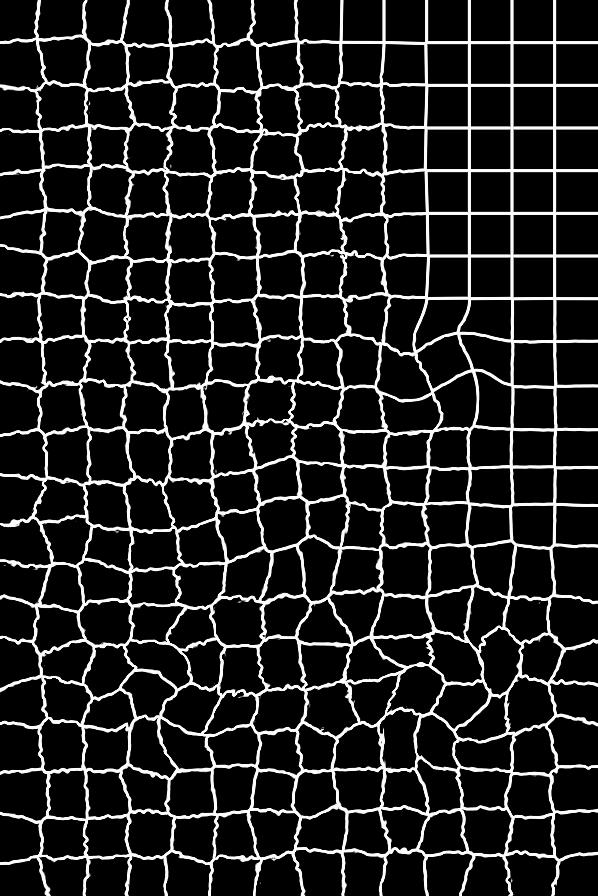
Reproduce this pattern procedurally as a Shadertoy shader.

```glsl
// Cracked cell mosaic: white borders of a Voronoi diagram on black.
// Seeds sit on a square lattice, exact at the upper right and jittered elsewhere;
// swirls, a row bend and fine noise warp the borders, whose width stays even.

const float ROWS = 21.0;             // cells over the canvas height
const float LINE_HALF_WIDTH = 0.037; // in cells
const vec3 GROUND = vec3(0.0);
const vec3 LINE = vec3(0.99);

// Swirls: centre x, y (cells from the top left), radius, angle
const vec4 SWIRLS[4] = vec4[4](
    vec4(5.6, 11.5, 2.4, 0.15),
    vec4(10.3, 8.7, 1.2, 0.52),
    vec4(4.1, 16.4, 1.2, -0.48),
    vec4(10.5, 16.6, 1.4, -0.55));

// Ragged spots: centre x, y, radius
const vec3 BURRS[8] = vec3[8](
    vec3(7.8, 1.3, 0.5), vec3(9.4, 19.6, 0.6),
    vec3(1.1, 2.2, 0.6), vec3(4.3, 2.8, 0.6),
    vec3(6.2, 9.8, 0.5), vec3(5.7, 14.3, 0.5),
    vec3(3.0, 7.4, 0.5), vec3(8.0, 6.2, 0.5));

float hash(vec2 p) {
    return fract(sin(dot(p, vec2(127.1, 311.7))) * 43758.5453);
}

vec2 hash2(vec2 p) {
    return vec2(hash(p), hash(p + 57.3));
}

// Smooth vector noise in -1..1
vec2 noise2(vec2 p) {
    vec2 i = floor(p), f = fract(p);
    f = f * f * (3.0 - 2.0 * f);
    vec2 low = mix(hash2(i), hash2(i + vec2(1, 0)), f.x);
    vec2 high = mix(hash2(i + vec2(0, 1)), hash2(i + 1.0), f.x);
    return 2.0 * mix(low, high, f.y) - 1.0;
}

float bell(float offset, float width) {
    return exp(-offset * offset / (width * width));
}

// 0 in the exact lattice at the upper right, up to 1 outside it
float disorder(vec2 p) {
    float block = max(10.0 - p.x, p.y - 7.0);
    float topStep = max(8.0 - p.x, p.y - 1.0);
    float outside = smoothstep(-0.1, 1.2, min(block, topStep));
    float rightSide = smoothstep(8.5, 12.5, p.x) * (1.0 - smoothstep(12.5, 14.0, p.y));
    return outside * mix(1.0, 0.15, rightSide);
}

// Rotation that is steady inside the radius and fades quickly beyond it
vec2 swirl(vec2 p, vec4 s) {
    vec2 offset = p - s.xy;
    float angle = s.w * bell(dot(offset, offset), s.z * s.z);
    float c = cos(angle), n = sin(angle);
    return s.xy + mat2(c, n, -n, c) * offset;
}

// Below the middle, rows sag on the left; on the right they sag, then rise
vec2 bendRows(vec2 p) {
    float right = smoothstep(4.0, 9.0, p.x);
    float leftSag = 0.12 * bell(p.y - 12.6, 1.8) + 0.1 * smoothstep(9.5, 11.5, p.y);
    float rightSag = 0.1 * bell(p.y - 9.7, 0.9) - 0.24 * bell(p.y - 12.6, 1.4);
    return p - vec2(0.0, mix(leftSag, rightSag, right));
}

// Ragged borders, roughest at the burrs
vec2 roughen(vec2 p) {
    float patches = 0.5 + 0.5 * noise2(p * 0.8 + 3.0).x;
    float fine = 0.02 + 0.035 * patches;
    for (int i = 0; i < 8; i++)
        fine += 0.035 * bell(distance(p, BURRS[i].xy), BURRS[i].z);
    vec2 shift = fine * noise2(p * 9.5) + 0.05 * noise2(p * 2.3 + 19.0);
    return p + shift * disorder(p);
}

vec2 warp(vec2 p) {
    p = bendRows(p);
    for (int i = 0; i < 4; i++) p = swirl(p, SWIRLS[i]);
    return roughen(p);
}

vec2 seed(vec2 cell) {
    vec2 centre = cell + 0.5;
    float reach = mix(0.14, 0.28, bell(centre.y - 15.6, 2.4));
    return centre + (2.0 * hash2(cell) - 1.0) * reach * disorder(centre);
}

bool onBoard(vec2 cell, vec2 board) {
    return all(greaterThanEqual(cell, vec2(0.0))) && all(lessThan(cell, board));
}

// Distance to the nearest Voronoi border, undoing the local stretch of the warp
float borderDistance(vec2 p, mat2 stretch, vec2 board) {
    vec2 home = clamp(floor(p), vec2(0.0), board - 1.0), nearest = home, own = seed(home);
    float best = 1e3;
    for (int k = 0; k < 9; k++) {
        vec2 cell = home + vec2(k % 3 - 1, k / 3 - 1);
        vec2 site = seed(cell);
        float d = dot(site - p, site - p);
        if (d < best && onBoard(cell, board)) { best = d; nearest = cell; own = site; }
    }
    float edge = 1e3;
    for (int k = 0; k < 9; k++) {
        vec2 cell = nearest + vec2(k % 3 - 1, k / 3 - 1);
        if (k == 4 || !onBoard(cell, board)) continue;
        vec2 site = seed(cell);
        vec2 normal = normalize(site - own);
        float d = dot(0.5 * (own + site) - p, normal);
        edge = min(edge, d / clamp(length(normal * stretch), 0.45, 1.5));
    }
    return edge;
}

void mainImage(out vec4 fragColor, in vec2 fragCoord) {
    float pixel = ROWS / iResolution.y;
    vec2 p = vec2(fragCoord.x, iResolution.y - fragCoord.y) * pixel;
    vec2 q = warp(p), h = vec2(0.02, 0.0);
    mat2 stretch = mat2(warp(p + h) - q, warp(p + h.yx) - q) / h.x;
    float d = borderDistance(q, stretch, round(iResolution.xy * pixel));
    float line = 1.0 - smoothstep(-0.5, 0.5, (d - LINE_HALF_WIDTH) / pixel);
    fragColor = vec4(mix(GROUND, LINE, line), 1.0);
}
```
